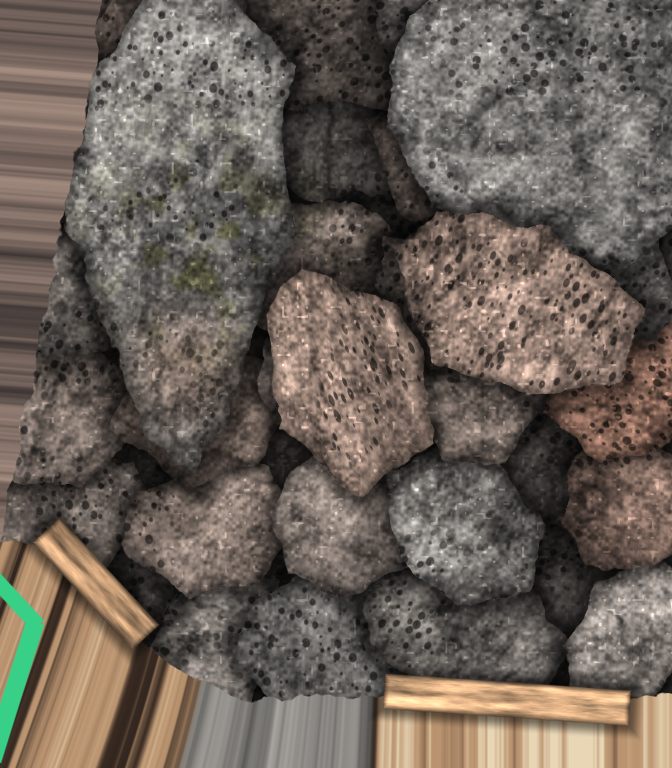
Write a Shadertoy shader that draws this texture.

```glsl
// Draws a heap of rough volcanic rocks above weathered planks and smeared colour streaks.

struct Surface { vec3 tint; float light, angle, fibre; };

const vec3 GREY = vec3(0.53, 0.52, 0.505);
const vec3 BROWN = vec3(0.57, 0.485, 0.44);
const vec3 RUST = vec3(0.66, 0.44, 0.35);
const vec3 MOSS = vec3(0.43, 0.42, 0.27);
const vec3 WOOD = vec3(0.73, 0.58, 0.44);
const vec3 GREEN = vec3(0.22, 0.81, 0.53);

float hash(vec2 p) { return fract(sin(dot(p, vec2(127.1, 311.7))) * 43758.5453); }

float noise(vec2 p) {
  vec2 i = floor(p), f = fract(p);
  f = f * f * (3.0 - 2.0 * f);
  return mix(mix(hash(i), hash(i + vec2(1, 0)), f.x),
             mix(hash(i + vec2(0, 1)), hash(i + vec2(1, 1)), f.x), f.y);
}

float fbm(vec2 p) {
  float sum = 0.0, amp = 0.52;
  for (int i = 0; i < 5; i++) {
    sum += amp * noise(p);
    p = mat2(1.6, 1.2, -1.2, 1.6) * p + 7.3;
    amp *= 0.52;
  }
  return sum;
}

vec2 rotate(vec2 v, float a) { return mat2(cos(a), -sin(a), sin(a), cos(a)) * v; }

float glow(vec2 p, vec2 center, float radius) {
  vec2 d = (p - center) / radius;
  return exp(-dot(d, d));
}

// Scattered gas holes: 1 inside a hole
float pits(vec2 p) {
  float hole = 0.0;
  for (int k = 0; k < 9; k++) {
    vec2 cell = floor(p) + vec2(k % 3 - 1, k / 3 - 1);
    vec2 center = cell + vec2(hash(cell), hash(cell + 19.7));
    float r = 0.42 * pow(hash(cell + 5.1), 2.0);
    hole = max(hole, (1.0 - smoothstep(r - 0.1, r + 0.1, length(p - center))) * step(0.1, r));
  }
  return hole;
}

// Irregular convex polygon
float rockDistance(vec2 p, vec2 size, float seed) {
  float d = -1.0;
  for (int k = 0; k < 7; k++) {
    float a = 0.9 * (float(k) + 0.45 * hash(vec2(seed, k)));
    d = max(d, dot(p / size, vec2(cos(a), sin(a))) - 0.86 - 0.2 * hash(vec2(k, seed + 3.0)));
  }
  return d * min(size.x, size.y);
}

void paintRock(inout Surface s, vec2 p, vec2 center, vec2 size, float angle,
               float seed, vec3 tint, float fibre, float blur) {
  vec2 offset = p - center;
  if (length(offset) > 1.5 * max(size.x, size.y) + 0.04) return;
  vec2 local = rotate(offset, angle);
  float d = rockDistance(local, size, seed);
  float cover = 1.0 - smoothstep(-blur, blur, d);
  float facet = smoothstep(-0.27, -0.03, rotate(local / size, seed).x);
  float light = mix(1.04, 0.6, smoothstep(-0.02, 0.004, d)) * mix(0.86, 1.04, facet);
  light *= 1.0 + 0.1 * dot(offset / size, vec2(-0.3, 0.8));
  s.light *= mix(0.42, 1.0, smoothstep(-0.005, 0.03, d));
  s.light = mix(s.light, light, cover);
  s.tint = mix(s.tint, tint, cover);
  if (d < 0.0) { s.angle = angle; s.fibre = fibre; }
}

float streak(float t) {
  return 0.5 * noise(vec2(t * 45.0, 3)) + 0.3 * noise(vec2(t * 130.0, 3)) + 0.2 * noise(vec2(t * 330.0, 3));
}

vec3 woodRamp(float v) {
  vec3 low = mix(vec3(0.2, 0.15, 0.12), WOOD, smoothstep(0.15, 0.55, v));
  return mix(low, vec3(0.91, 0.84, 0.71), smoothstep(0.55, 0.9, v));
}

// Straight bar from a to b; grain 0 leaves it flat
void paintBar(inout vec3 color, vec2 p, vec2 a, vec2 b, float width, vec3 tint, float grain, float blur) {
  vec2 axis = normalize(b - a);
  vec2 q = vec2(dot(p - a, axis), dot(p - a, vec2(-axis.y, axis.x)));
  float d = max(abs(q.y) - width, max(-q.x, q.x - length(b - a)));
  float tone = 0.35 + 1.2 * fbm(q * vec2(18, 110));
  float shade = mix(1.0, tone * (1.0 - smoothstep(-0.008, 0.006, d)), grain);
  color *= mix(1.0, 0.5 + 0.5 * smoothstep(0.0, 0.02, d), grain);
  color = mix(tint * shade, color, smoothstep(-blur, blur, d));
}

vec3 rockPile(vec2 p, float blur) {
  vec2 rough = p + 0.045 * (vec2(fbm(p * 13.0), fbm(p * 13.0 + 40.0)) - 0.53);
  Surface s = Surface(vec3(0.3, 0.28, 0.27), 0.8, 0.0, 1.0);
  // Small rocks, heaped from the bottom row up
  for (int i = 0; i < 30; i++) {
    vec2 cell = vec2(i % 5, i / 5);
    float seed = hash(cell + 2.3);
    vec2 center = vec2(0.08, 0.18) + cell * vec2(0.18, 0.155) + 0.05 * (vec2(seed, hash(cell + 8.1)) - 0.5);
    vec2 size = vec2(0.106, 0.086) * (0.9 + 0.3 * hash(cell + 4.4));
    vec3 tint = mix(GREY, BROWN, 0.8 * hash(cell + 6.2)) * (0.7 + 0.35 * hash(cell + 9.5));
    tint = mix(tint, RUST, glow(center, vec2(0.85, 0.44), 0.1));
    tint *= 1.0 - 0.4 * glow(center, vec2(0.45, 0.8), 0.2);
    paintRock(s, rough, center, size, seed * 2.0 - 1.0, seed * 30.0, tint, 1.1, blur);
  }
  // Large boulders
  paintRock(s, rough, vec2(0.73, 0.88), vec2(0.24, 0.23), 0.1, 4.0, GREY * 0.92, 1.0, blur);
  paintRock(s, rough, vec2(0.235, 0.75), vec2(0.14, 0.32), -0.06, 2.0, GREY * 0.93, 1.1, blur);
  paintRock(s, rough, vec2(0.455, 0.51), vec2(0.1, 0.138), 0.42, 9.0, BROWN * 1.12, 1.6, blur);
  paintRock(s, rough, vec2(0.67, 0.605), vec2(0.17, 0.1), -0.42, 5.0, BROWN * 1.1, 1.25, blur);
  // Earthy foot and moss on the left slab
  s.tint = mix(s.tint, BROWN * 1.1, 0.8 * glow(p, vec2(0.24, 0.52), 0.08));
  s.tint = mix(s.tint, MOSS, 0.8 * glow(p, vec2(0.26, 0.68), 0.12) * smoothstep(0.5, 0.7, fbm(p * 30.0)));
  // Lit bumps, cracks, holes and pale flecks
  vec2 stretch = vec2(s.fibre, 1.0 / s.fibre);
  vec2 q = rotate(p, s.angle) * stretch;
  vec2 toLight = rotate(vec2(-0.002, 0.004), s.angle) * stretch;
  float height = fbm(q * 30.0);
  float relief = 0.5 + 0.9 * height + 1.5 * (height - fbm((q + toLight) * 30.0));
  relief += 0.5 * (noise(p * 210.0) - 0.5);
  relief *= mix(0.7, 1.0, smoothstep(0.0, 0.05, abs(fbm(q * 8.0 + 5.0) - 0.5)));
  float holes = pits(q * 72.0) * smoothstep(0.35, 0.65, noise(p * 11.0));
  float flecks = smoothstep(0.8, 0.95, noise(p * 160.0 + 9.0));
  return s.tint * s.light * (relief * (1.0 - 0.55 * holes) + 0.4 * flecks);
}

void mainImage(out vec4 fragColor, in vec2 fragCoord) {
  vec2 p = fragCoord / iResolution.y;
  float blur = 1.0 / iResolution.y;
  vec3 color = rockPile(p, blur);
  float ragged = 0.03 * (fbm(p * 22.0) - 0.5);
  // Sideways grey streaks
  float side = p.x - 0.02 - 0.2 * (p.y - 0.4) + ragged;
  vec3 sideColor = mix(vec3(0.17, 0.15, 0.15), BROWN * 1.3, streak(p.y + 0.08 * p.x));
  color = mix(sideColor, color, smoothstep(-blur, blur, side));
  // Leaning wood and stone streaks
  float ground = 0.295 - 0.2 * smoothstep(0.0, 0.32, p.x) + ragged;
  float t = p.x + 0.35 * (1.0 - smoothstep(0.0, 0.6, p.x)) * (0.2 - p.y);
  float v = streak(t);
  float stone = smoothstep(0.275, 0.285, t) - smoothstep(0.485, 0.495, t);
  float pale = smoothstep(0.49, 0.5, t) - smoothstep(0.78, 0.8, t);
  vec3 floorColor = mix(woodRamp(v + 0.25 * pale), GREY * (0.4 + v), stone);
  color = mix(floorColor, color, smoothstep(-blur, blur, p.y - ground));
  // Planks and green trim
  paintBar(color, p, vec2(0.06, 0.31), vec2(0.19, 0.17), 0.024, WOOD, 1.0, blur);
  paintBar(color, p, vec2(0.5, 0.1), vec2(0.82, 0.078), 0.023, WOOD * 1.2, 1.0, blur);
  paintBar(color, p, vec2(-0.01, 0.25), vec2(0.05, 0.185), 0.01, GREEN, 0.0, blur);
  paintBar(color, p, vec2(0.046, 0.19), vec2(-0.01, 0.01), 0.012, GREEN, 0.0, blur);
  fragColor = vec4(clamp(color, 0.0, 1.0), 1.0);
}
```
